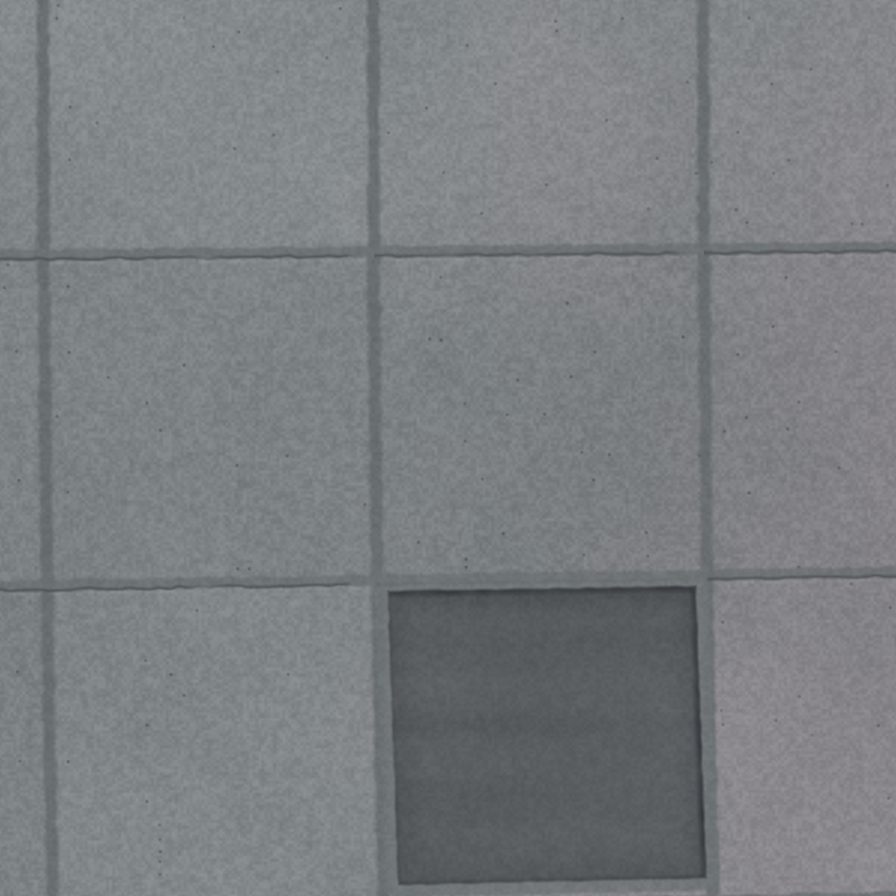
This texture is drawn by a WebGL 2 fragment shader. Its source:

```glsl
#version 300 es
precision highp float;
// Square grey concrete pavers with soft joints and one recessed dark paver.
uniform vec2 u_resolution;
out vec4 fragColor;

float hash(vec2 p) {
  vec3 q = fract(p.xyx * vec3(0.1031, 0.1030, 0.0973));
  q += dot(q, q.yzx + 33.33);
  return fract((q.x + q.y) * q.z);
}

float noise(vec2 p) {
  vec2 i = floor(p), f = fract(p);
  f = f * f * (3.0 - 2.0 * f);
  return mix(mix(hash(i), hash(i + vec2(1, 0)), f.x),
             mix(hash(i + vec2(0, 1)), hash(i + vec2(1, 1)), f.x), f.y);
}

float fbm(vec2 p) {
  float sum = 0.0, gain = 0.5;
  for (int i = 0; i < 4; i++) {
    sum += gain * noise(p);
    p = p * 2.03 + 17.0;
    gain *= 0.5;
  }
  return sum;
}

float boxDistance(vec2 p, vec2 halfSize) {
  vec2 d = abs(p) - halfSize;
  return length(max(d, 0.0)) + min(max(d.x, d.y), 0.0);
}

// Soft line of given half width around zero
float line(float d, float halfWidth, float soft) {
  return 1.0 - smoothstep(halfWidth - soft, halfWidth + soft, abs(d));
}

void main() {
  vec2 uv = gl_FragCoord.xy / u_resolution.y;
  float pixel = 1.0 / u_resolution.y;
  float soft = max(pixel, 0.0025);

  // Slight perspective lean of the grid
  float drop = 1.0 - uv.y;
  vec2 p = uv - vec2(0.011 * drop * drop, (uv.x - 0.5) * (0.009 + 0.019 * (0.72 - uv.y)));
  vec2 pitch = vec2(0.3685, 0.366);
  vec2 grid = (p - vec2(0.048, 0.354)) / pitch;
  vec2 cell = floor(grid);
  vec2 joint = (grid - round(grid)) * pitch;
  float grain = noise(uv * 300.0) + 0.7 * noise(uv * 150.0 + 40.0) - 0.85;
  float wobble = (noise(uv * 90.0) - 0.5) * 0.003;

  // Paver faces: cool on the left, faintly violet on the right
  float blotch = fbm(uv * 5.0 + 3.0) - 0.47;
  vec3 color = mix(vec3(0.49, 0.512, 0.518), vec3(0.515, 0.508, 0.525),
                   smoothstep(0.15, 0.95, uv.x - 0.25 * uv.y + blotch * 0.6));
  color += 0.018 * (hash(cell + 11.0) - 0.5) + 0.05 * blotch;
  color += 0.022 * smoothstep(0.5, 1.0, uv.y) + 0.012 * smoothstep(0.35, 0.1, uv.y);
  color += 0.055 * grain;

  // Sparse dark pits
  vec2 pitCell = floor(uv * 70.0);
  vec2 pitOffset = fract(uv * 70.0) - 0.3 - 0.4 * vec2(hash(pitCell + 5.0), hash(pitCell + 9.0));
  float pit = step(0.965, hash(pitCell)) * (1.0 - smoothstep(0.06, 0.2, length(pitOffset)));
  color -= 0.1 * pit;

  // Pale worn lip under each horizontal joint
  color += 0.05 * line(joint.y + 0.0095, 0.001, soft) * noise(uv * vec2(60.0, 9.0));

  // Joints, with a broken dark crack below the horizontal ones
  vec3 jointColor = vec3(0.395, 0.415, 0.425) + 0.03 * grain;
  color = mix(color, jointColor, 0.85 * line(joint.x + wobble, 0.0068, 0.0035));
  color = mix(color, jointColor + 0.025, 0.85 * line(joint.y + wobble, 0.0058, 0.0025));
  float crack = line(joint.y + 0.005 + wobble, 0.0013, soft);
  float broken = smoothstep(0.2, 0.7, noise(vec2(uv.x * 22.0, cell.x + 3.0)) + 0.5 - 0.5 * fract(grid.x));
  color = mix(color, vec3(0.27, 0.28, 0.30), 0.75 * crack * broken);

  // Recessed paver: exposed rim, dark floor, shadowed sides
  vec2 r = p - vec2(0.603 + 0.018 * (0.18 - uv.y), 0.1775);
  vec2 halfSize = vec2(0.172, 0.164);
  float recess = boxDistance(r, halfSize) + wobble * 0.6;
  color = mix(color, vec3(0.43, 0.45, 0.458) + 0.03 * grain,
              0.85 * (1.0 - smoothstep(0.011, 0.017, recess)));
  float bands = noise(vec2(uv.x * 2.0, uv.y * 42.0)) - 0.5;
  vec3 recessFloor = vec3(0.35, 0.367, 0.38) + 0.025 * bands + 0.05 * blotch + 0.03 * grain;
  recessFloor -= 0.03 * smoothstep(-0.04, 0.0, recess);
  float shade = smoothstep(0.010, 0.001, halfSize.y - r.y)
              + smoothstep(0.010, 0.001, halfSize.x - r.x)
              + 0.5 * smoothstep(0.007, 0.0, halfSize.y + r.y)
              + 0.3 * smoothstep(0.006, 0.0, halfSize.x + r.x);
  recessFloor = mix(recessFloor, vec3(0.2, 0.21, 0.23),
                    min(shade, 1.0) * (0.5 + 0.5 * noise(uv * 65.0)));
  color = mix(color, recessFloor, 1.0 - smoothstep(-soft, soft, recess));

  fragColor = vec4(color, 1.0);
}
```
